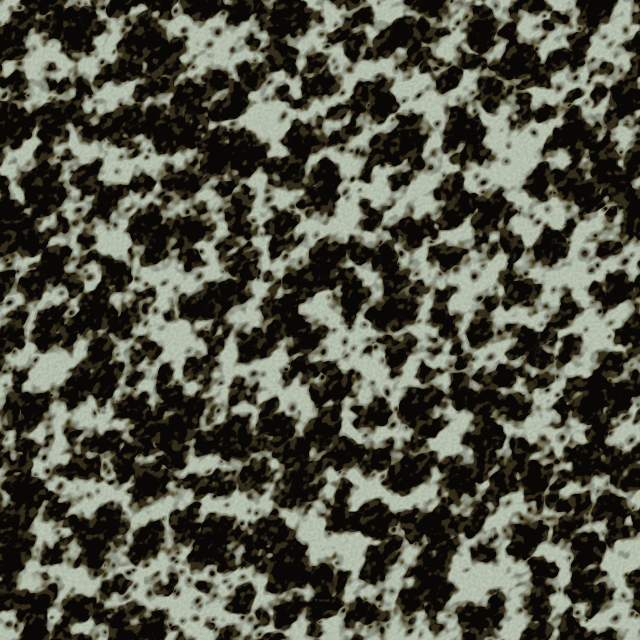
This texture is drawn by a three.js fragment shader. Its source:

```glsl
varying vec2 vUv;

const vec3 BLACK = vec3(0.035, 0.027, 0.018);
const vec3 BROWN = vec3(0.20, 0.175, 0.10);
const vec3 OLIVE = vec3(0.42, 0.40, 0.28);
const vec3 GREY = vec3(0.55, 0.58, 0.53);
const vec3 PALE = vec3(0.71, 0.75, 0.68);

vec3 hash3(vec2 p) {
  vec3 q = fract(p.xyx * vec3(0.1031, 0.1030, 0.0973));
  q += dot(q, q.yxz + 33.33);
  return fract((q.xxy + q.yzz) * q.zyx);
}

mat2 rotation(float angle) {
  float c = cos(angle), s = sin(angle);
  return mat2(c, s, -s, c);
}

float cornerSlope(vec2 cell, vec2 offset) {
  float angle = 6.2832 * hash3(cell).x;
  return dot(vec2(cos(angle), sin(angle)), offset);
}

// Gradient noise, centred on zero
float noise(vec2 p) {
  vec2 i = floor(p), f = fract(p);
  vec2 u = f * f * (3.0 - 2.0 * f);
  vec2 e = vec2(1.0, 0.0);
  float low = mix(cornerSlope(i, f), cornerSlope(i + e, f - e), u.x);
  float high = mix(cornerSlope(i + e.yx, f - e.yx), cornerSlope(i + 1.0, f - 1.0), u.x);
  return mix(low, high, u.y);
}

// Signed distance to scattered discs; only a share of the cells holds one
float discs(vec2 p, float minRadius, float maxRadius, float share) {
  vec2 cell = floor(p);
  float nearest = 2.0;
  for (int y = -1; y <= 1; y++) {
    for (int x = -1; x <= 1; x++) {
      vec2 id = cell + vec2(float(x), float(y));
      vec3 rnd = hash3(id + 57.0);
      float radius = mix(minRadius, maxRadius, rnd.z);
      float d = length(p - id - rnd.xy) - radius;
      float present = step(hash3(id + 191.0).x, share);
      nearest = min(nearest, mix(2.0, d, present));
    }
  }
  return nearest;
}

// Height of the pale network: negative inside the dark clumps
float network(vec2 p) {
  vec2 warp = vec2(noise(p * 24.0 + 11.0), noise(p * 24.0 + 83.0));
  float h = discs(p * 19.0 + 0.4 * warp + 40.0, 0.2, 0.67, 1.0);
  h += 0.30 * noise(p * 15.0 + 120.0);
  h += 0.45 * noise(rotation(0.6) * p * 40.0 + 170.0);
  h += 0.28 * noise(rotation(1.3) * p * 88.0 + 230.0);
  float pits = discs(p * 50.0 + 0.5 * warp + 300.0, 0.05, 0.24, 0.3);
  return min(h, 0.6 * pits + 0.02);
}

// Blend through the tones from clump edge to open pale ground
vec3 shade(vec3 dark, float h, float mottling) {
  vec3 c = mix(dark, OLIVE, smoothstep(-0.05, 0.03, h));
  c = mix(c, GREY, smoothstep(0.01, 0.11, h));
  return mix(c, PALE, smoothstep(0.08, 0.22, h + 0.12 * mottling));
}

void main() {
  // Slight stretch along the falling diagonal
  vec2 p = rotation(0.785) * vUv * vec2(1.12, 0.9) + 2.0;
  float h = network(p);

  // Brown crumbs inside the clumps, denser near their rims
  float crumbs = noise(p * 80.0 + 410.0) + 0.5 * noise(p * 150.0 + 470.0);
  float brownness = smoothstep(-0.06, 0.32, crumbs + h + 0.18);
  vec3 dark = mix(BLACK, BROWN, brownness);

  float mottling = noise(p * 60.0 + 530.0);
  vec3 colour = shade(dark, h, mottling);

  // Fine grain, stronger on the pale ground
  float grain = noise(p * 210.0 + 610.0);
  colour *= 1.0 + 0.09 * grain;
  gl_FragColor = vec4(colour, 1.0);
}
```
